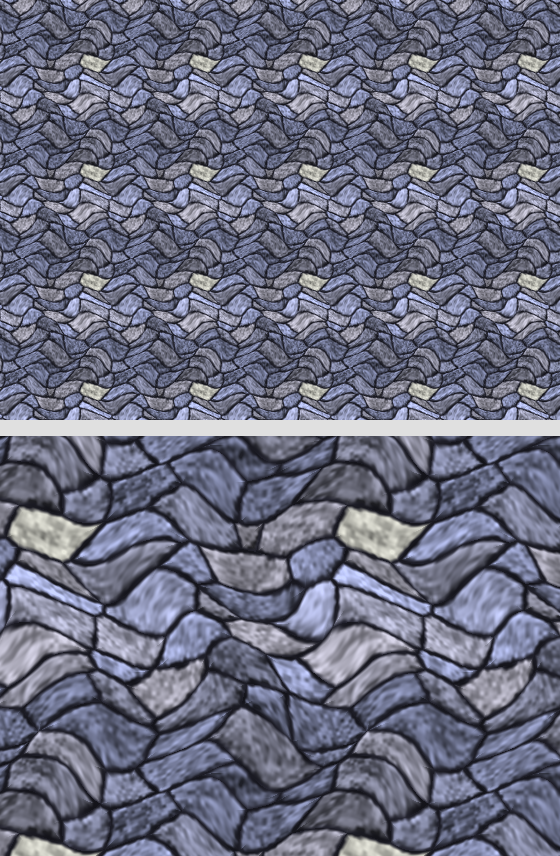
Top, the full canvas; bottom, a detail of the centre.
Reproduce this texture procedurally as a WebGL 1 fragment shader.

```glsl
precision highp float;
// Dry-laid slate wall: one square tile of irregular flat stones, repeated.
// Stones are cells of a wrapped, weighted Voronoi diagram with dark joints;
// each has its own tone, streak direction, grain and a lit, bevelled rim.

uniform vec2 u_resolution;

#define TILE_SIZE 0.2604          // tile side, in canvas heights
#define GRID vec2(5.0, 9.0)       // stones across and down one tile
#define SIZE_SPREAD 0.55          // difference between small and large stones
#define JOINT 0.0075              // half width of a joint, in tiles
#define RIM 0.030                 // width of the bevel, in tiles
#define GRAIN 0.30                // strength of the fine speckle
#define STREAKS 0.20              // strength of the slate layering
#define JOINT_COLOR vec3(0.09, 0.09, 0.12)
#define BLUE_SLATE vec3(0.94, 0.99, 1.24)
#define GREY_SLATE vec3(1.00, 0.99, 1.08)
#define CREAM vec3(1.08, 1.08, 1.02)

const float TAU = 6.28318;

float hash(vec2 p) {
  return fract(sin(dot(p, vec2(127.1, 311.7))) * 43758.5);
}

float noise(vec2 p) {
  vec2 i = floor(p), f = fract(p);
  f = f * f * (3.0 - 2.0 * f);
  return mix(mix(hash(i), hash(i + vec2(1.0, 0.0)), f.x),
             mix(hash(i + vec2(0.0, 1.0)), hash(i + 1.0), f.x), f.y);
}

// Soft spot that wraps around the tile
float spot(vec2 p, vec2 center, float radius) {
  vec2 d = (fract(p - center + 0.5) - 0.5) / radius;
  return exp(-dot(d, d));
}

// Cell index wrapped to the tile, so that every tile is the same
vec2 stoneId(vec2 cell) {
  return floor(mod(cell + 0.5, GRID));
}

// Stone center in grid units (xy) and its weight (z)
vec3 stoneSite(vec2 cell) {
  vec2 id = stoneId(cell);
  vec2 jitter = vec2(hash(id + 3.1), hash(id + 17.7));
  vec2 center = cell + 0.06 + 0.88 * jitter;
  vec2 place = center / GRID;
  float weight = SIZE_SPREAD * hash(id + 41.3)
               + 0.45 * spot(place, vec2(0.77, 0.0), 0.11)
               + 0.40 * spot(place, vec2(0.38, 0.52), 0.11)
               - 0.15 * spot(place, vec2(0.85, 0.26), 0.15);
  return vec3(center, weight);
}

float power(vec2 g, vec3 site) {
  vec2 d = g - site.xy;
  return dot(d, d) - site.z;
}

void main() {
  vec2 tile = gl_FragCoord.xy / (u_resolution.y * TILE_SIZE);
  float pixel = 1.0 / (u_resolution.y * TILE_SIZE);

  // Wavy courses tilt the stones to either side
  vec2 p = tile;
  p.y += 0.045 * sin(TAU * (2.0 * tile.x + 0.1) + 1.5 * sin(TAU * tile.y));
  p.x += 0.030 * sin(TAU * (2.0 * tile.y + tile.x));
  vec2 g = p * GRID;
  vec2 home = floor(g);

  // Stone that owns this point
  vec2 cell = home;
  vec3 site = vec3(0.0);
  float nearest = 100.0;
  for (int j = -2; j <= 2; j++) {
    for (int i = -2; i <= 2; i++) {
      vec2 c = home + vec2(float(i), float(j));
      vec3 s = stoneSite(c);
      float d = power(g, s);
      if (d < nearest) { nearest = d; cell = c; site = s; }
    }
  }

  // Distance to the closest side, and the outward direction of that side
  float edge = 1.0;
  vec2 outward = vec2(0.0, 1.0);
  for (int j = -2; j <= 2; j++) {
    for (int i = -2; i <= 2; i++) {
      vec3 s = stoneSite(home + vec2(float(i), float(j)));
      vec2 n = (s.xy - site.xy) * GRID;
      float len = length(n);
      if (len > 0.001) {
        float d = (power(g, s) - nearest) / (2.0 * len);
        if (d < edge) { edge = d; outward = n / len; }
      }
    }
  }

  // Surface noise, in coordinates that belong to the stone
  vec2 id = stoneId(cell);
  vec2 place = site.xy / GRID;
  vec2 local = (g - site.xy) / GRID;
  vec2 seed = 20.0 + id * 13.0;
  float angle = 1.6 * (hash(id + 5.9) - 0.5);
  vec2 along = mat2(cos(angle), -sin(angle), sin(angle), cos(angle)) * local;
  float streak = noise(along * vec2(12.0, 45.0) + seed) - 0.5;
  float grain = noise(local * 75.0 + seed) - 0.5;
  float patches = noise(local * 24.0 + seed + 7.0) - 0.5;
  edge += 0.008 * patches + 0.005 * grain;

  // Tone of the stone: pale and dark courses, then individual variation
  float cream = spot(place, vec2(0.85, 0.26), 0.09);
  float tone = 0.49 + 0.20 * (hash(id + 29.3) - 0.5)
             + 0.04 * cos(TAU * place.y)
             + 0.13 * spot(place, vec2(0.79, 0.98), 0.17)
             - 0.07 * spot(place, vec2(0.55, 0.54), 0.22) + 0.14 * cream;
  tone += STREAKS * streak + GRAIN * grain + 0.12 * patches;

  // Bevel lit from the upper left
  float rim = 1.0 - smoothstep(JOINT, RIM, edge);
  tone += rim * (0.13 * dot(outward, vec2(-0.5, 0.86)) - 0.02);

  vec3 tint = mix(GREY_SLATE, BLUE_SLATE, smoothstep(0.1, 0.8, hash(id + 61.7)));
  tint = mix(tint, CREAM, cream);
  vec3 stone = tint * clamp(tone, 0.12, 0.85);
  vec3 joint = JOINT_COLOR * (0.8 + 0.9 * (patches + 0.5));
  float cover = smoothstep(JOINT - 0.005 - 0.5 * pixel, JOINT + 0.006 + 0.5 * pixel, edge);
  gl_FragColor = vec4(mix(joint, stone, cover), 1.0);
}
```
